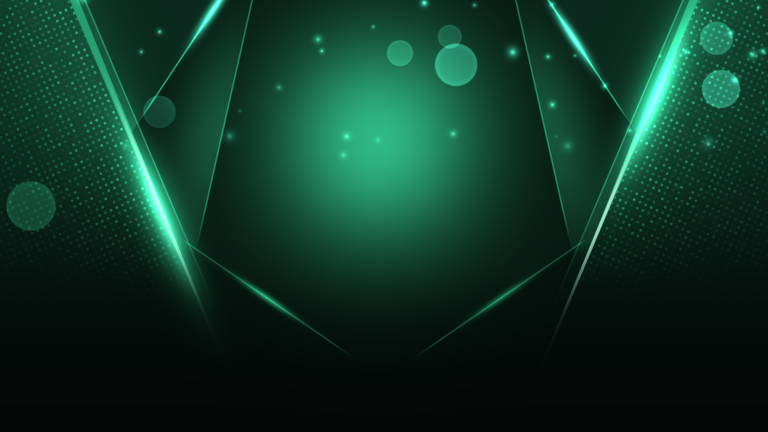
This background is drawn by a WebGL 1 fragment shader. Its source:

```glsl
precision highp float;
uniform vec2 u_resolution;

// Palette
const vec3 DARK = vec3(0.02, 0.07, 0.05);
const vec3 DEEP = vec3(0.045, 0.18, 0.13);
const vec3 MOSS = vec3(0.09, 0.35, 0.25);
const vec3 GREEN = vec3(0.13, 0.60, 0.42);
const vec3 MINT = vec3(0.25, 0.82, 0.67);
const vec3 WHITE = vec3(0.78, 0.95, 0.90);

// Layout in canvas heights, x measured from the centre and mirrored
const vec2 BEAM_TOP = vec2(0.727, 1.0);
const vec2 BEAM_END = vec2(0.410, 0.255);
const vec2 INNER_TOP = vec2(0.305, 1.0);
const vec2 INNER_END = vec2(0.435, 0.421);
const vec2 SHORT_TOP = vec2(0.380, 1.0);
const vec2 SHORT_END = vec2(0.572, 0.711);
const vec2 LOWER_TOP = vec2(0.449, 0.433);
const vec2 LOWER_END = vec2(0.060, 0.165);
const vec2 GLOW_POS = vec2(-0.014, 0.676);
const vec2 GLOW_SIZE = vec2(0.24, 0.25);
const float DOT_CELL = 0.0145;
const float DOT_RADIUS = 0.0026;
const float HAIR = 0.0013;

float hash(vec2 p) {
  vec3 q = fract(vec3(p.xyx) * 0.1031);
  q += dot(q, q.yzx + 33.33);
  return fract((q.x + q.y) * q.z);
}

float bell(float x) { return exp(-x * x); }

// x: position along the line from 0 to 1, y: signed distance, positive outward
vec2 lineCoords(vec2 p, vec2 a, vec2 b) {
  vec2 d = b - a, r = p - a;
  return vec2(dot(r, d) / dot(d, d), (d.x * r.y - d.y * r.x) / length(d));
}

float stroke(float d, float halfWidth, float px) {
  return 1.0 - smoothstep(halfWidth - px * 0.5, halfWidth + px, abs(d));
}

float hairline(vec2 l, float px) {
  return stroke(l.y, HAIR, px) * smoothstep(-0.05, 0.0, l.x) * (1.0 - smoothstep(0.8, 1.0, l.x));
}

float glint(vec2 l, float centre, float len, float width) {
  return bell((l.x - centre) / len) * bell(l.y / width);
}

float disc(vec2 p, vec2 c, float r, float px) {
  float d = length(p - c);
  float fill = 1.0 - smoothstep(r - px, r + px, d);
  return fill * (0.8 + 0.2 * smoothstep(r * 0.7, r, d));
}

// One jittered light per cell: x soft sparkle, y flat disc
vec2 scatter(vec2 p, float cell, float density, float px) {
  vec2 id = floor(p / cell);
  float pick = hash(id + 7.3), size = hash(id + 41.7);
  vec2 c = (id + 0.3 + 0.4 * vec2(hash(id + 3.1), hash(id + 19.9))) * cell;
  float d = length(p - c), r = cell * mix(0.07, 0.16, size);
  float on = step(pick, density) * mix(0.4, 1.0, size);
  return on * vec2(bell(d / r) + bell(d / (r * 0.4)), disc(p, c, r * 1.6, px));
}

void main() {
  float px = 1.0 / u_resolution.y;
  vec2 p = (gl_FragCoord.xy - vec2(0.5 * u_resolution.x, 0.0)) * px;
  vec2 m = vec2(abs(p.x), p.y);
  float right = step(0.0, p.x);
  vec2 beam = lineCoords(m, BEAM_TOP, BEAM_END);
  vec2 inner = lineCoords(m, INNER_TOP, INNER_END);
  vec2 brief = lineCoords(m, SHORT_TOP, SHORT_END);
  vec2 lower = lineCoords(m, LOWER_TOP, LOWER_END);

  // Backdrop and central glow
  vec3 base = DARK * mix(0.45, 1.0, smoothstep(0.0, 0.5, p.y));
  vec2 g = (p - GLOW_POS) / GLOW_SIZE;
  vec3 col = base + (GREEN + 0.03) * exp(-dot(g, g));

  // Side panels, from the centre outward
  float fade = smoothstep(0.25, 0.8, p.y);
  float panelLight = bell(inner.y / 0.11) * bell((p.y - 0.70) / 0.24);
  vec3 panel = base + MOSS * 0.7 * panelLight;
  vec3 wedge = mix(base, DEEP, 0.65 * fade) + MOSS * 0.25 * bell(beam.y / 0.08) * fade;
  vec3 outer = mix(base, DEEP, fade) + MOSS * 0.35 * bell(beam.y / 0.18) * fade;
  float above = smoothstep(px, -px, lower.y - 0.01);
  float panelMask = smoothstep(-px, px, inner.y) * smoothstep(0.40, 0.44, p.y);
  col = mix(col, panel, panelMask);
  col = mix(col, wedge, smoothstep(-px, px, brief.y) * panelMask);
  float outside = smoothstep(-px, px, beam.y);
  col = mix(col, outer, outside);
  col += DARK * 0.3 * above * smoothstep(0.2, 0.4, p.y) * (1.0 - outside);

  // Halftone dots outside the beams
  vec2 grid = mat2(0.906, 0.423, -0.423, 0.906) * m / DOT_CELL;
  float dots = 1.0 - smoothstep(DOT_RADIUS - px * 0.5, DOT_RADIUS + px, length(fract(grid) - 0.5) * DOT_CELL);
  float dotFade = smoothstep(0.28, 0.6, p.y) * mix(0.35, 1.0, bell(beam.y / 0.2));
  col += GREEN * 0.65 * dots * dotFade * hash(floor(grid)) * outside;

  // Thin panel edges with their glints
  col += MOSS * 0.9 * hairline(inner, px);
  col += GREEN * 0.8 * hairline(brief, px) + MOSS * 0.6 * hairline(lower, px);
  float briefAt = mix(0.08, 0.30, right);
  col += MINT * (glint(brief, briefAt, 0.22, 0.011) + 0.6 * glint(brief, briefAt, 0.18, 0.004));
  col += GREEN * mix(0.75, 0.5, right) * glint(lower, 0.46, 0.15, 0.008);

  // Main beams: tapered strip, faint twin edge, halo and hot core
  float beamFade = (1.0 - smoothstep(0.55, 1.0, beam.x));
  float strip = mix(0.009, 0.002, clamp(beam.x, 0.0, 1.0));
  col = mix(col, GREEN, 0.8 * stroke(beam.y + strip, strip, px) * beamFade);
  col += MOSS * 0.7 * stroke(beam.y + 0.032, HAIR, px) * beamFade;
  col += MOSS * 0.25 * smoothstep(-0.032 - px, -0.032, beam.y) * (1.0 - outside) * beamFade;
  float hotAt = mix(0.64, 0.30, right);
  col += GREEN * 0.7 * glint(beam, hotAt, 0.23, 0.045) + MINT * 0.7 * glint(beam, hotAt, 0.17, 0.018);
  float core = stroke(beam.y + strip, 0.0028, px) * bell((beam.x - mix(0.59, 0.65, right)) / 0.22);
  col = mix(col, WHITE, 0.85 * core);
  col = mix(col, WHITE, 0.55 * glint(beam, hotAt, 0.12, 0.007));

  // Scattered lights, denser toward the upper right corner
  float corner = smoothstep(0.62, 0.8, p.x) * smoothstep(0.45, 0.8, p.y);
  for (int i = 0; i < 3; i++) {
    float k = float(i);
    vec2 s = scatter(p + k * vec2(3.17, 5.43), 0.06 + 0.05 * k, 0.08 + 0.3 * corner, px);
    float lit = smoothstep(0.5, 0.9, p.y);
    col += MINT * lit * (0.65 * s.x * step(k, 1.5) + 0.35 * s.y * step(1.5, k));
  }

  // Large soft discs
  col += MINT * 0.42 * disc(p, vec2(0.167, 0.850), 0.049, px);
  col += MINT * 0.42 * disc(p, vec2(0.780, 0.794), 0.044, px);
  col += MOSS * 0.55 * disc(p, vec2(-0.817, 0.523), 0.057, px);
  col += MINT * 0.28 * disc(p, vec2(0.037, 0.877), 0.030, px);

  gl_FragColor = vec4(min(col, 1.0), 1.0);
}
```
